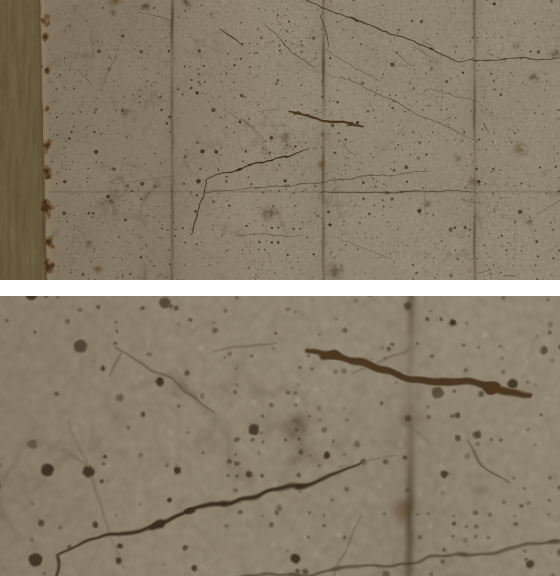
Top, the full canvas; bottom, a detail of the centre.
Write a Shadertoy shader that draws this texture.

```glsl
// Soiled pale plaster with hairline threads, specks and an olive board at the left.
const vec3 WALL_SHADE = vec3(0.505, 0.455, 0.375);
const vec3 WALL_LIGHT = vec3(0.562, 0.518, 0.438);
const vec3 BOARD = vec3(0.395, 0.345, 0.24);
const vec3 FRINGE = vec3(0.54, 0.48, 0.375);
const vec3 DIRT = vec3(0.21, 0.16, 0.1);
const vec3 RUST = vec3(0.38, 0.26, 0.12);
const float GRAIN = 0.055;
const float HAIR = 0.0024;
const float SEAM_X = 0.615;
const float SEAM_STEP = 0.54;
const float SEAM_Y = 0.315;
const int FINE_THREADS = 44;
const int SMUDGES = 20;
const float CRUSTS = 9.0;
const int MAIN_THREADS = 11;

// Ends of the main threads, strongest first
const vec4 THREADS[MAIN_THREADS] = vec4[MAIN_THREADS](
  vec4(1.04, 0.6, 1.3, 0.545), vec4(0.735, 0.357, 1.1, 0.47),
  vec4(0.735, 0.357, 0.685, 0.155), vec4(1.07, 1.01, 1.64, 0.785),
  vec4(0.78, 0.9, 0.87, 0.83), vec4(1.64, 0.785, 2.02, 0.79),
  vec4(1.145, 0.95, 1.175, 0.83), vec4(1.15, 0.313, 1.67, 0.318),
  vec4(0.94, 0.91, 1.12, 0.755), vec4(0.73, 0.31, 1.54, 0.39),
  vec4(1.21, 0.73, 1.7, 0.5));

vec2 hash2(vec2 p) {
  vec3 q = fract(p.xyx * vec3(0.1031, 0.103, 0.0973));
  q += dot(q, q.yzx + 33.33);
  return fract((q.xx + q.yz) * q.zy);
}

float corner(vec2 cell, vec2 offset) {
  return dot(hash2(cell) * 2.0 - 1.0, offset);
}

// Gradient noise
float noise(vec2 p) {
  vec2 i = floor(p), f = p - i, u = f * f * (3.0 - 2.0 * f), e = vec2(1, 0);
  return mix(mix(corner(i, f), corner(i + e, f - e), u.x),
    mix(corner(i + e.yx, f - e.yx), corner(i + 1.0, f - 1.0), u.x), u.y);
}

float fbm(vec2 p) {
  float sum = 0.0, amp = 1.0;
  for (int i = 0; i < 4; i++) {
    sum += amp * noise(p);
    p = mat2(1.6, 1.2, -1.2, 1.6) * p + 7.3;
    amp *= 0.55;
  }
  return sum;
}

float bell(float x) { return exp(-x * x); }

float disc(float d, float radius, float soft) {
  return 1.0 - smoothstep(radius - soft, radius + soft, d);
}

// Tapered line from a to b
float thread(vec2 p, vec2 a, vec2 b, float width, float soft) {
  vec2 ab = b - a;
  float t = clamp(dot(p - a, ab) / dot(ab, ab), 0.0, 1.0);
  return disc(length(p - a - ab * t), width * (0.5 + 2.0 * t * (1.0 - t)), soft);
}

// One ragged speck per grid cell, denser where dirt gathers
float specks(vec2 p, float scale, float radius, float soft) {
  vec2 cell = floor(p * scale), h = hash2(cell + 19.0), k = hash2(cell + 71.0);
  float density = 0.16 + 0.32 * noise(cell / scale * 4.0 + 3.0);
  float d = length(p - (cell + 0.25 + 0.5 * h) / scale) + 0.002 * noise(p * 170.0);
  return step(k.x, density) * mix(0.35, 0.9, h.y)
    * disc(d, radius * mix(0.45, 1.0, k.y * k.y), soft);
}

void mainImage(out vec4 fragColor, in vec2 fragCoord) {
  vec2 p = fragCoord / iResolution.y;
  float soft = max(0.0022, 0.75 / iResolution.y);
  vec2 warp = 0.016 * vec2(noise(p * 11.0), noise(p * 11.0 + 40.0))
    + 0.006 * vec2(noise(p * 42.0), noise(p * 42.0 + 80.0));
  vec2 q = p + warp;
  float left = 1.0 - smoothstep(0.2, 1.15, p.x);

  // Plaster tone and grain
  float grain = GRAIN * (noise(p * 105.0) + 0.6 * noise(p * 57.0 + 9.0));
  vec3 col = mix(WALL_LIGHT, WALL_SHADE, left) + 0.022 * fbm(p * 4.0);
  col += grain * mix(0.75, 0.45, left);
  col += 0.05 * smoothstep(0.3, 0.6, noise(p * 80.0 + 31.0)) * (1.0 - left);

  // Soiling and faint webs
  float patches = smoothstep(0.0, 0.6, fbm(p * 5.0 + 12.0) + 0.15 * left);
  float web = 1.0 - smoothstep(0.0, 0.05, abs(noise(q * 9.0 + 5.0)));
  float soil = patches * (0.2 * smoothstep(-0.1, 0.6, fbm(p * 28.0)) + 0.16 * web);

  // Seams
  float seam = (p.x + 0.25 * warp.x - SEAM_X) / SEAM_STEP + 0.5;
  float across = (fract(seam) - 0.5) * SEAM_STEP;
  float wear = clamp(0.3 + 0.6 * noise(vec2(floor(seam) * 5.3, p.y * 6.0)), 0.08, 0.6);
  soil += wear * bell(across / 0.005) + 0.08 * exp(-abs(across) / 0.02);
  soil += 0.16 * bell((p.y + 0.2 * warp.y - SEAM_Y) / 0.004);

  // Soft smudges, some rusty
  float rust = 0.0, blot = clamp(0.7 + 1.3 * noise(p * 60.0), 0.0, 1.0);
  for (int i = 0; i < SMUDGES; i++) {
    vec2 h = hash2(vec2(i, 5)), k = hash2(vec2(i, 23));
    float size = mix(0.01, 0.03, k.x * k.x);
    float mark = blot * bell(length(q - vec2(0.2 + 1.8 * h.x, h.y)) / size);
    soil += 0.65 * mark;
    rust += mark * step(0.75, k.y);
  }

  // Specks and threads
  float dark = max(specks(p, 19.0, 0.008, soft), specks(p + 3.7, 38.0, 0.0045, soft));
  dark = max(dark, 0.7 * specks(p + 8.1, 70.0, 0.003, soft));
  for (int i = 0; i < FINE_THREADS; i++) {
    vec2 h = hash2(vec2(i, 41)), k = hash2(vec2(i, 67));
    vec2 a = vec2(0.15 + 1.85 * h.x, h.y);
    float angle = 6.2832 * k.x;
    vec2 b = a + mix(0.04, 0.26, k.y * k.y) * vec2(cos(angle), 0.7 * sin(angle));
    dark = max(dark, mix(0.2, 0.55, fract(7.0 * k.x)) * thread(q, a, b, 0.0011, soft));
  }
  float bead = HAIR * (1.0 + 1.6 * smoothstep(0.15, 0.5, noise(p * 38.0)));
  for (int i = 0; i < MAIN_THREADS; i++) {
    float power = 1.0 - 0.5 * float(i) / float(MAIN_THREADS);
    float width = bead * power * (i == 0 ? 2.0 : 1.0);
    float line = power * thread(q, THREADS[i].xy, THREADS[i].zw, width, soft);
    dark = max(dark, line);
    if (i == 0) rust += 0.4 * line;
  }
  vec3 stain = mix(DIRT, RUST, min(rust, 0.8));
  col = mix(col, stain, min(soil, 0.75));
  col = mix(col, stain, min(dark, 0.95));

  // Streaked board and pale fringe
  float edge = p.x - mix(0.167, 0.143, p.y) - 0.006 * noise(vec2(p.y * 16.0, 2));
  col = mix(col, FRINGE, 0.7 * disc(abs(edge - 0.01), 0.008, 0.005));
  float streak = noise(p * vec2(75, 5)) + 0.6 * fbm(p * vec2(30, 9));
  col = mix(col, BOARD + 0.05 * streak + 0.25 * grain, disc(edge, 0.0, soft));
  col = mix(col, DIRT, 0.22 * bell((edge + 0.004) / 0.005));

  // Crusts on the board edge
  for (float i = 0.0; i < CRUSTS; i++) {
    vec2 h = hash2(vec2(i, 97));
    vec2 d = vec2(edge - 0.022 + 0.02 * h.x, 0.75 * (p.y - (i + h.y) / CRUSTS));
    float r = length(d) + 0.016 * noise(p * 48.0), size = mix(0.008, 0.024, h.x);
    col = mix(col, mix(RUST, FRINGE, 0.4 * h.y), 0.8 * disc(r, size, 0.004));
    col = mix(col, DIRT, 0.8 * disc(r + 0.012 * noise(p * 70.0), 0.6 * size, 0.005));
  }
  fragColor = vec4(col, 1);
}
```
